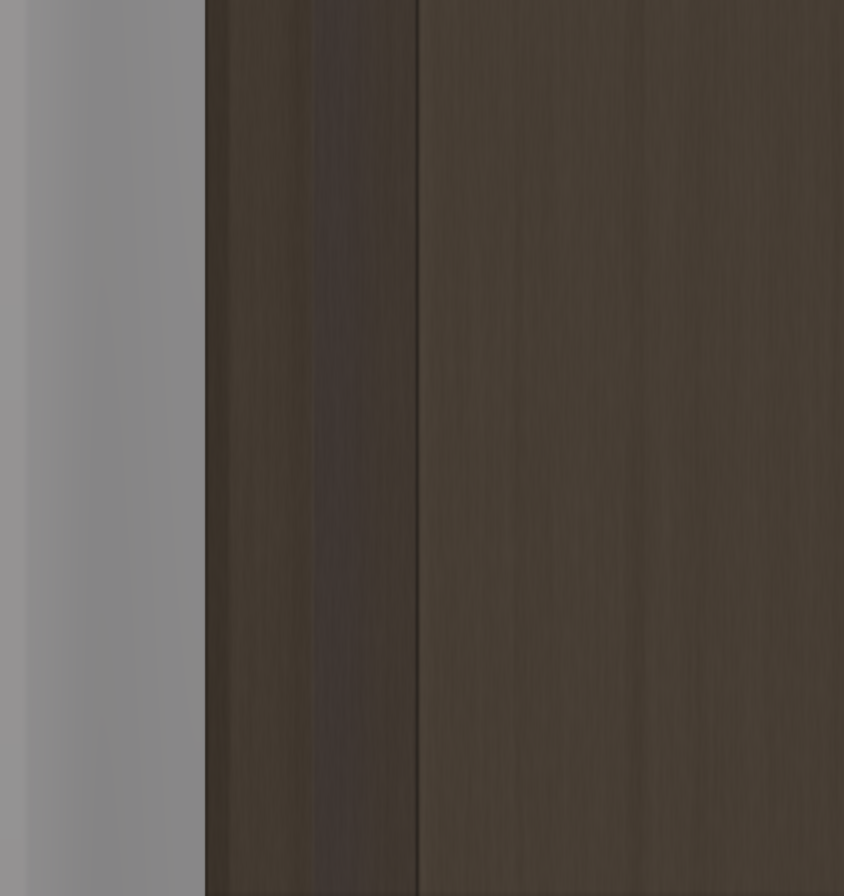
Reproduce this texture procedurally as a Shadertoy shader.

```glsl
// Dark vertical wood panels with a fine seam beside a softly shaded grey wall.

const float WALL_EDGE = 0.243;
const float TRIM_EDGE = 0.272;
const float FOLD_EDGE = 0.371;
const float SEAM = 0.4945;

vec2 hash2(vec2 p) {
    vec2 q = vec2(dot(p, vec2(127.1, 311.7)), dot(p, vec2(269.5, 183.3)));
    return fract(sin(q) * 43758.5);
}

// Distance to the nearest scattered point.
float cellular(vec2 p) {
    vec2 cell = floor(p);
    vec2 local = fract(p);
    float nearest = 2.0;
    for (int y = -1; y <= 1; y++) {
        for (int x = -1; x <= 1; x++) {
            vec2 offset = vec2(x, y);
            nearest = min(nearest, length(offset + hash2(cell + offset) - local));
        }
    }
    return nearest;
}

// Antialiased step across a vertical edge.
float edge(float x, float position, float softness) {
    return smoothstep(position - softness, position + softness, x);
}

// Soft vertical line centred on a position.
float line(float x, float position, float width) {
    float d = (x - position) / width;
    return exp(-d * d);
}

// Layered sines make long, slightly wavering streaks.
float streaks(vec2 uv) {
    float sum = 0.0;
    float amplitude = 0.5;
    float frequency = 65.0;
    for (int i = 0; i < 5; i++) {
        float layer = float(i);
        float waver = 0.7 * sin(uv.y * (3.0 + layer * 1.7) + layer * 2.1);
        sum += amplitude * sin(uv.x * frequency + waver + layer * 1.9);
        frequency *= 1.73;
        amplitude *= 0.76;
    }
    return sum;
}

// Long fibres overlaid with short pores.
float grain(vec2 uv) {
    float fibres = cellular(uv * vec2(130.0, 5.0)) - 0.5;
    float pores = cellular(uv * vec2(230.0, 34.0) + 17.0) - 0.5;
    return 0.010 * fibres + 0.011 * pores + 0.0035 * streaks(uv);
}

vec3 wall(vec2 uv) {
    vec3 bright = vec3(0.585, 0.578, 0.578);
    vec3 shade = vec3(0.526, 0.522, 0.525);
    vec3 color = mix(bright, vec3(0.555, 0.550, 0.552), edge(uv.x, 0.031, 0.006));
    color = mix(color, shade, smoothstep(0.03, 0.12, uv.x));
    color += 0.012 * smoothstep(0.12, 0.235, uv.x);
    return color + 0.008 * (uv.y - 0.5);
}

vec3 wood(vec2 uv, float pixel) {
    // Base tones of the trim, the two narrow boards and the wide panel.
    vec3 color = vec3(0.232, 0.199, 0.166);
    color = mix(color, vec3(0.262, 0.226, 0.191), edge(uv.x, TRIM_EDGE, 0.004));
    color = mix(color, vec3(0.247, 0.215, 0.199), edge(uv.x, FOLD_EDGE, 0.006));
    color = mix(color, vec3(0.254, 0.219, 0.190), smoothstep(0.40, 0.46, uv.x));
    color = mix(color, vec3(0.280, 0.243, 0.206), edge(uv.x, SEAM, pixel));

    // Broad darker bands in the veneer.
    float bands = 0.014 * line(uv.x, 0.352, 0.015);
    bands += 0.010 * line(uv.x, 0.615, 0.008);
    bands += 0.012 * line(uv.x, 0.757, 0.010);
    bands += 0.009 * line(uv.x, 0.829, 0.008);
    bands += 0.014 * line(uv.x, 0.992, 0.007);
    color -= bands * (0.8 + 0.2 * sin(uv.y * 5.0 + uv.x * 9.0));
    color += grain(uv);

    // Fold highlight, then the recessed seam and its lit lip.
    color += 0.012 * line(uv.x, FOLD_EDGE, 0.002);
    color *= 1.0 - 0.36 * line(uv.x, SEAM, 0.0026);
    color += 0.012 * line(uv.x, SEAM + 0.007, 0.004);
    return color;
}

void mainImage(out vec4 fragColor, in vec2 fragCoord) {
    vec2 uv = fragCoord / iResolution.xy;
    float pixel = 1.0 / iResolution.x;
    float boundary = edge(uv.x, WALL_EDGE, pixel);
    vec3 color = mix(wall(uv), wood(uv, pixel), boundary);

    // Contact shadow where wood meets wall, and a faint lower rim.
    color *= 1.0 - 0.22 * line(uv.x, WALL_EDGE + 0.002, 0.002);
    color *= 1.0 - 0.08 * boundary * (1.0 - smoothstep(0.0, 0.008, uv.y));
    fragColor = vec4(clamp(color, 0.0, 1.0), 1.0);
}
```
